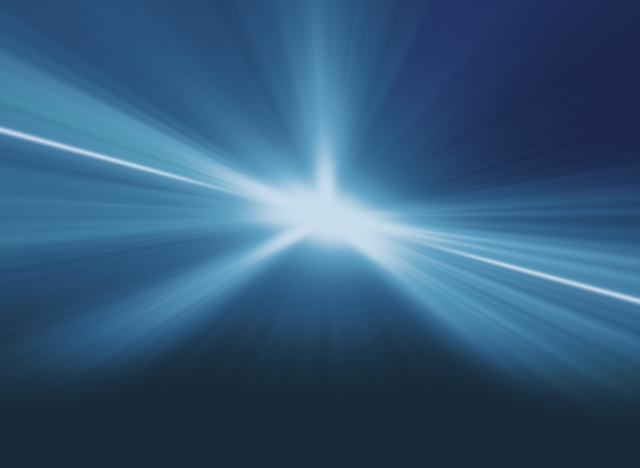
A Shadertoy shader for this background:

```glsl
// Blue light burst: soft beams and fine streaks around a bright core, crossed by a thin white flare.

const vec3 ICE = vec3(0.785, 0.865, 0.925);
const vec3 SKY = vec3(0.36, 0.62, 0.76);
const vec3 STEEL = vec3(0.18, 0.37, 0.54);
const vec3 TEAL = vec3(0.27, 0.58, 0.66);
const vec3 INDIGO = vec3(0.14, 0.21, 0.42);
const vec3 NAVY = vec3(0.105, 0.15, 0.29);
const vec3 DUSK = vec3(0.14, 0.25, 0.41);
const vec3 ABYSS = vec3(0.095, 0.165, 0.215);

const float FLARE_ANGLE = -0.262;
const int BEAM_COUNT = 9;

// Each beam: angle in degrees, angular width, strength, radial decay
const vec4 BEAMS[BEAM_COUNT] = vec4[](
    vec4(159.0, 0.15, 0.95, 0.75),
    vec4(180.0, 0.22, 0.56, 0.55),
    vec4(209.0, 0.20, 1.00, 1.90),
    vec4(-36.0, 0.19, 0.95, 1.80),
    vec4(-24.0, 0.14, 0.55, 0.70),
    vec4(-10.5, 0.12, 0.90, 0.80),
    vec4(2.0, 0.13, 0.48, 1.30),
    vec4(91.0, 0.34, 0.95, 2.30),
    vec4(136.0, 0.32, 0.42, 1.20)
);

vec2 hashGradient(vec2 cell) {
    vec2 h = vec2(dot(cell, vec2(127.1, 311.7)), dot(cell, vec2(269.5, 183.3)));
    return fract(sin(h) * 43758.5) * 2.0 - 1.0;
}

float gradientNoise(vec2 p) {
    vec2 i = floor(p), f = fract(p);
    vec2 s = f * f * f * (f * (f * 6.0 - 15.0) + 10.0);
    float a = dot(hashGradient(i), f);
    float b = dot(hashGradient(i + vec2(1, 0)), f - vec2(1, 0));
    float c = dot(hashGradient(i + vec2(0, 1)), f - vec2(0, 1));
    float d = dot(hashGradient(i + vec2(1, 1)), f - vec2(1, 1));
    return mix(mix(a, b, s.x), mix(c, d, s.x), s.y);
}

// Seamless angular bell around the given direction
float angularBell(vec2 dir, float degrees, float width) {
    float a = radians(degrees);
    return exp(2.0 * (dot(dir, vec2(cos(a), sin(a))) - 1.0) / (width * width));
}

// Beams and halo screened together
float burstLight(vec2 dir, float r) {
    float shade = 1.0 - 0.85 * exp(-5.0 * r);
    for (int i = 0; i < BEAM_COUNT; i++) {
        vec4 b = BEAMS[i];
        shade *= 1.0 - b.z * angularBell(dir, b.x, b.y) * exp(-b.w * r);
    }
    return 1.0 - shade;
}

// Noise depending on direction only, so it stretches into rays
float rayStreaks(vec2 dir) {
    float coarse = gradientNoise(dir * 9.0 + 3.7);
    float fine = gradientNoise(dir * 34.0 + 11.3);
    float sides = smoothstep(0.72, 0.95, abs(dir.x));
    return 0.6 * coarse + fine * mix(0.15, 0.6, sides);
}

vec3 backdrop(vec2 uv, vec2 dir) {
    vec3 upper = mix(DUSK, NAVY, smoothstep(0.1, 0.95, uv.x));
    upper = mix(upper, INDIGO, 0.8 * angularBell(dir, 56.0, 0.32));
    return mix(ABYSS, upper, smoothstep(0.2, 0.65, uv.y));
}

vec3 lightRamp(vec3 base, float light) {
    vec3 col = mix(base, STEEL, smoothstep(0.0, 0.42, light));
    col = mix(col, SKY, smoothstep(0.3, 0.74, light));
    return mix(col, ICE, smoothstep(0.66, 1.0, light));
}

void mainImage(out vec4 fragColor, in vec2 fragCoord) {
    vec2 uv = fragCoord / iResolution.xy;
    vec2 p = (uv - vec2(0.51, 0.536)) * vec2(iResolution.x / iResolution.y, 1.0);
    float r = length(p);
    vec2 dir = p / max(r, 1e-4);

    // Coordinates along and across the flare
    vec2 axis = vec2(cos(FLARE_ANGLE), sin(FLARE_ANGLE));
    float along = dot(p, axis);
    float across = dot(p, vec2(-axis.y, axis.x));

    // Light, streaks and the fade towards the floor
    float floorFade = smoothstep(0.05, 0.34, uv.y);
    float streak = rayStreaks(dir) * smoothstep(0.08, 0.4, r);
    float light = burstLight(dir, r);
    light = (light * (1.0 + 0.3 * streak) + 0.09 * streak) * floorFade;
    float core = exp(-pow(along / 0.2, 2.0) - pow(across / 0.075, 2.0));
    light = 1.0 - (1.0 - clamp(light, 0.0, 1.0)) * (1.0 - core);

    vec3 col = lightRamp(backdrop(uv, dir), light);

    // Teal accents
    float outer = smoothstep(0.12, 0.45, r);
    float accents = 0.5 * angularBell(dir, 184.5, 0.022)
                  + 0.3 * angularBell(dir, 177.0, 0.12)
                  + 0.4 * angularBell(dir, 160.0, 0.06)
                  + 0.45 * angularBell(dir, -35.5, 0.025) * exp(-1.2 * r)
                  + 0.2 * angularBell(dir, -29.0, 0.12);
    col = mix(col, TEAL, min(accents, 0.7) * outer * floorFade);

    // White flare with a soft sheath
    float reach = smoothstep(0.08, 0.42, abs(along));
    float sheath = exp(-pow(across / 0.024, 2.0));
    float line = exp(-pow(across / (0.0035 + 0.004 * abs(along)), 2.0));
    col = mix(col, SKY, 0.35 * sheath * reach);
    col = mix(col, ICE, 0.92 * line * reach);

    fragColor = vec4(col, 1.0);
}
```
